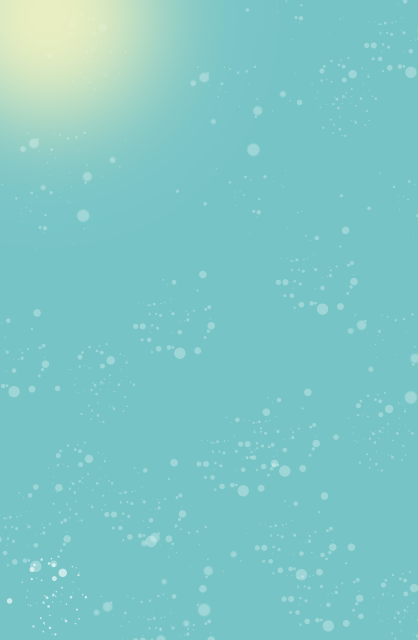
Write a WebGL 2 fragment shader that draws this background.

```glsl
#version 300 es
precision highp float;
// Teal backdrop with a pale yellow glow in the upper left corner and pale spray.
// Each kind of splatter is one stamp (a few large drops plus hashed droplets)
// that is laid down several times. Lengths are in units of the canvas height.

uniform vec2 u_resolution;
out vec4 outColor;

const vec3 TEAL = vec3(0.467, 0.769, 0.780);
const vec3 GLOW = vec3(0.910, 0.933, 0.757);
const vec3 SPRAY = vec3(0.97, 1.0, 0.99);
const vec2 GLOW_CENTRE = vec2(0.075, 0.975);
const float GLOW_RADIUS = 0.181;
const float GLOW_FALLOFF = 2.5;
const float SPRAY_OPACITY = 0.30;
const float MIST_SOFTNESS = 0.0022;

// Wide splatter: where it is stamped, and its large drops (offset, radius)
const vec2 WIDE_AT[11] = vec2[11](
  vec2(0.504, 0.517), vec2(0.281, 0.448), vec2(0.022, 0.388), vec2(0.445, 0.264),
  vec2(0.380, 0.233), vec2(0.236, 0.154), vec2(0.471, 0.102), vec2(0.513, 0.022),
  vec2(0.056, 0.115), vec2(0.281, -0.043), vec2(0.642, 0.887));
const vec3 WIDE_DROPS[12] = vec3[12](
  vec3(0.0, 0.0, 0.0088), vec3(0.028, 0.004, 0.0053), vec3(0.049, 0.043, 0.0058),
  vec3(0.036, 0.123, 0.0058), vec3(-0.058, 0.042, 0.0047), vec3(-0.069, 0.042, 0.004),
  vec3(-0.033, 0.007, 0.0043), vec3(-0.009, 0.111, 0.0035), vec3(0.0, 0.033, 0.0035),
  vec3(-0.017, 0.009, 0.0035), vec3(0.046, 0.072, 0.003), vec3(-0.048, 0.021, 0.0035));

// Dense splatter: position and opacity, then its large drops
const vec3 DENSE_AT[7] = vec3[7](
  vec3(0.551, 0.884, 0.30), vec3(0.173, 0.437, 0.30), vec3(0.608, 0.361, 0.30),
  vec3(0.139, 0.283, 0.30), vec3(0.098, 0.105, 0.65), vec3(0.160, 0.957, 0.14),
  vec3(0.647, 0.081, 0.30));
const vec3 DENSE_DROPS[5] = vec3[5](
  vec3(0.0, 0.0, 0.0065), vec3(-0.048, 0.005, 0.0039), vec3(-0.083, -0.044, 0.0042),
  vec3(-0.013, -0.009, 0.0038), vec3(-0.014, 0.012, 0.003));

// Mist: soft-edged drops spread far apart
const vec2 MIST_AT[5] = vec2[5](
  vec2(0.396, 0.766), vec2(0.130, 0.663), vec2(0.642, 0.379),
  vec2(0.319, 0.047), vec2(0.245, -0.061));
const vec3 MIST_DROPS[6] = vec3[6](
  vec3(0.0, 0.0, 0.0095), vec3(0.0065, 0.061, 0.007), vec3(-0.077, 0.113, 0.0073),
  vec3(-0.094, 0.104, 0.0043), vec3(0.046, 0.087, 0.0045), vec3(-0.0625, 0.044, 0.0038));

// Drift: loose droplets without large drops
const vec2 DRIFT_AT[4] = vec2[4](
  vec2(0.384, 0.687), vec2(0.050, 0.662), vec2(0.640, 0.680), vec2(0.450, 0.990));

vec3 hash3(vec2 p) {
  vec3 q = fract(p.xyx * vec3(0.1031, 0.1030, 0.0973));
  q += dot(q, q.yxz + 33.33);
  return fract((q.xxy + q.yzz) * q.zyx);
}

// Coverage of one round drop with its edge smoothed over at least a pixel
float drop(vec2 p, vec3 d, float softness) {
  float edge = max(softness, 0.6 / u_resolution.y);
  return 1.0 - smoothstep(d.z - edge, d.z + edge, length(p - d.xy));
}

// Hashed droplets in an ellipse, thickest at its centre
float droplets(vec2 p, vec2 spread, int count, float maxRadius, float seed) {
  if (length(p / spread) > 1.15) return 0.0;
  float cover = 0.0;
  for (int i = 0; i < count; i++) {
    vec3 h = hash3(vec2(float(i) + 1.0, seed));
    float angle = 6.2832 * h.x;
    vec2 at = spread * pow(h.y, 0.65) * vec2(cos(angle), sin(angle));
    float radius = mix(0.0006, maxRadius, h.z * h.z);
    cover = max(cover, drop(p, vec3(at, radius), 0.0));
  }
  return cover;
}

void main() {
  vec2 p = gl_FragCoord.xy / u_resolution.y;

  // Corner glow
  float glow = exp(-pow(length(p - GLOW_CENTRE) / GLOW_RADIUS, GLOW_FALLOFF));
  vec3 color = mix(TEAL, GLOW, glow);

  // Stamps, each laid over the ones before
  for (int s = 0; s < WIDE_AT.length(); s++) {
    vec2 q = p - WIDE_AT[s];
    float cover = droplets(q - vec2(-0.013, 0.055), vec2(0.065, 0.07), 38, 0.0026, 17.0);
    for (int i = 0; i < WIDE_DROPS.length(); i++) cover = max(cover, drop(q, WIDE_DROPS[i], 0.0));
    color = mix(color, SPRAY, cover * SPRAY_OPACITY);
  }
  for (int s = 0; s < DENSE_AT.length(); s++) {
    vec2 q = p - DENSE_AT[s].xy;
    float cover = droplets(q - vec2(-0.015, -0.035), vec2(0.052, 0.064), 55, 0.0022, 41.0);
    for (int i = 0; i < DENSE_DROPS.length(); i++) cover = max(cover, drop(q, DENSE_DROPS[i], 0.0));
    color = mix(color, SPRAY, cover * DENSE_AT[s].z);
  }
  for (int s = 0; s < MIST_AT.length(); s++) {
    vec2 q = p - MIST_AT[s];
    float cover = droplets(q - vec2(-0.02, 0.10), vec2(0.10, 0.05), 20, 0.0022, 73.0);
    for (int i = 0; i < MIST_DROPS.length(); i++) cover = max(cover, drop(q, MIST_DROPS[i], MIST_SOFTNESS));
    color = mix(color, SPRAY, cover * SPRAY_OPACITY);
  }
  for (int s = 0; s < DRIFT_AT.length(); s++) {
    float cover = droplets(p - DRIFT_AT[s], vec2(0.11, 0.06), 24, 0.0034, 97.0);
    color = mix(color, SPRAY, cover * SPRAY_OPACITY);
  }
  outColor = vec4(color, 1.0);
}
```
